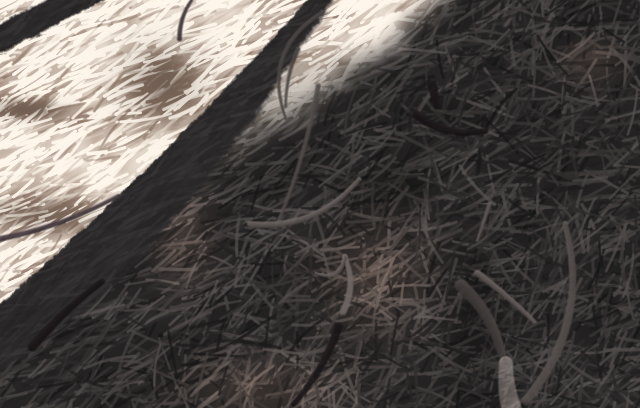
Give the GLSL for this texture, as a Shadertoy shader.

```glsl
// Forest floor of dry pine needles: sunlit at upper left, crossed by a dark
// diagonal trunk shadow, with soft shade and loose twigs at the right.
// Needles are layered cellular strokes; light and trunk are curved masks.
#define LAYERS 10
#define CELL 0.068
#define NEEDLE_WIDTH 0.0030
#define SHADE_DARK vec3(0.085, 0.083, 0.085)
#define SHADE_PALE vec3(0.355, 0.335, 0.33)
#define SUN_DARK vec3(0.55, 0.46, 0.40)
#define SUN_PALE vec3(1.0, 0.965, 0.92)
#define TRUNK_COLOR vec3(0.185, 0.175, 0.18)
#define WARM vec3(0.19, 0.145, 0.12)
#define TWIG_PALE vec3(0.43, 0.40, 0.39)
#define TWIG_DARK vec3(0.12, 0.10, 0.11)

vec3 hash3(vec3 p) {
    p = fract(p * vec3(0.1031, 0.1030, 0.0973));
    p += dot(p, p.yxz + 33.33);
    return fract((p.xxy + p.yxx) * p.zyx);
}

// Layered sines, roughly -1 to 1
float waves(vec2 p) {
    float sum = 0.0, amp = 0.5;
    for (int i = 0; i < 4; i++) {
        sum += amp * sin(p.x + 1.7 * sin(p.y)) * cos(p.y * 1.2 + sin(p.x * 0.8));
        p = mat2(1.5, 1.1, -1.1, 1.5) * p + 2.3;
        amp *= 0.6;
    }
    return sum;
}

float blob(vec2 p, vec2 center, vec2 radius) {
    vec2 d = (p - center) / radius;
    return exp(-dot(d, d));
}

// Heights of the trunk's upper and lower edges
float upperEdge(float x) { return 0.252 + 0.86 * x + 0.17 * x * x; }
float lowerEdge(float x) { return 0.09 + 0.62 * x + 0.62 * x * x; }

// Tone of the topmost needle: one random stroke per cell and layer
float needles(vec2 p, float aa) {
    float tone = 0.22;
    for (int k = 0; k < LAYERS; k++) {
        float layer = float(k);
        vec2 shift = vec2(0.37, 0.61) * layer;
        vec2 cell = floor(p / CELL + shift);
        for (int j = 0; j < 9; j++) {
            vec2 id = cell + vec2(j % 3 - 1, j / 3 - 1);
            vec3 h = hash3(vec3(id + 50.0, layer * 7.0 + 3.0));
            vec3 g = hash3(vec3(id + 91.0, layer * 5.0 + 17.0));
            vec2 c = (id + h.xy - shift) * CELL;
            float spread = mix(0.38, 1.25, smoothstep(0.0, 0.5, c.x - c.y + 0.1));
            float angle = 0.50 + spread * (h.z + g.x - 1.0) * 1.4;
            vec2 dir = vec2(cos(angle), sin(angle));
            vec2 d = p - c;
            float halfLen = CELL * mix(0.4, 0.95, g.y);
            float along = clamp(dot(d, dir), -halfLen, halfLen);
            d -= dir * along;
            d += vec2(-dir.y, dir.x) * along * along * (h.x - 0.5) * 4.0;
            float w = NEEDLE_WIDTH * mix(0.6, 1.3, h.y);
            float mask = 1.0 - smoothstep(w * 0.4, w + aa, length(d));
            tone = mix(tone, g.z, mask * 0.72);
        }
    }
    return tone;
}

// Bowed, tapered stroke from a to b
void twig(inout vec3 col, vec2 p, vec2 a, vec2 b, float bow, float w, vec3 tint) {
    vec2 ab = b - a;
    float t = clamp(dot(p - a, ab) / dot(ab, ab), 0.0, 1.0);
    vec2 d = p - a - ab * t - vec2(-ab.y, ab.x) * bow * 4.0 * t * (1.0 - t);
    w *= 1.0 - 0.35 * t;
    float aa = 1.5 / iResolution.y;
    float side = 0.85 + 0.25 * clamp(d.y / w, -1.0, 1.0);
    col = mix(col, tint * side, 0.9 * (1.0 - smoothstep(w - aa, w + aa, length(d))));
}

void mainImage(out vec4 fragColor, in vec2 fragCoord) {
    vec2 p = fragCoord / iResolution.y;
    float aa = 1.2 / iResolution.y;
    float tone = needles(p, aa);
    float broad = waves(p * 9.0);
    float rough = 0.007 * waves(p * 55.0);

    // Shaded litter with hollows and warm patches
    float depth = 0.95 + 0.16 * broad - 0.35 * blob(p, vec2(0.98, 0.53), vec2(0.10, 0.06))
        - 0.3 * blob(p, vec2(1.16, 0.23), vec2(0.08, 0.13)) - 0.25 * blob(p, vec2(1.12, 0.72), vec2(0.11, 0.05));
    vec3 shade = mix(SHADE_DARK, SHADE_PALE, tone) * depth;
    float warm = blob(p, vec2(0.45, 0.42), vec2(0.07, 0.12)) + blob(p, vec2(0.92, 0.32), vec2(0.13, 0.13))
        + blob(p, vec2(0.65, 0.05), vec2(0.18, 0.07)) + blob(p, vec2(1.45, 0.85), vec2(0.06, 0.05));
    shade += WARM * warm * (0.25 + tone);

    // Sunlit litter and its soft border
    float stain = 0.55 * blob(p, vec2(0.40, 0.80), vec2(0.10, 0.09)) + 0.4 * blob(p, vec2(0.10, 0.47), vec2(0.16, 0.04))
        + 0.55 * blob(p, vec2(0.06, 0.73), vec2(0.09, 0.025));
    vec3 sunny = mix(SUN_DARK, SUN_PALE, smoothstep(0.0, 0.62, tone + 0.14 + 0.2 * broad - stain));
    sunny *= 1.0 - 0.35 * stain;
    float border = p.y - (0.62 + 0.8 * (p.x - 0.615)) + 0.025 * broad;
    float patchLight = smoothstep(-0.06, 0.08, border) * smoothstep(0.48, 0.94, p.y);
    float above = smoothstep(-aa, 0.008, p.y - upperEdge(p.x) + rough);
    vec3 col = mix(shade, sunny, max(patchLight, above));

    // Main trunk and the smaller one in the corner
    float below = p.y - lowerEdge(p.x) + 2.0 * rough;
    float trunk = (1.0 - above) * smoothstep(-0.02, 0.012, below);
    float corner = abs(p.y - 0.905 - 0.52 * p.x + rough) - 0.036;
    trunk = max(trunk, 1.0 - smoothstep(-0.004, 0.006, corner));
    vec3 bark = TRUNK_COLOR * (0.78 + 0.42 * tone + 0.12 * waves(vec2(p.x + p.y, (p.y - p.x) * 4.0) * 22.0));
    col = mix(col, bark, trunk);

    // Dark twigs and cracks
    twig(col, p, vec2(0.44, 0.905), vec2(0.47, 1.0), 0.08, 0.006, TWIG_DARK * 2.2);
    twig(col, p, vec2(0.0, 0.415), vec2(0.29, 0.52), -0.04, 0.007, TWIG_DARK * 2.4);
    twig(col, p, vec2(0.83, 0.20), vec2(0.72, 0.01), 0.05, 0.010, TWIG_DARK);
    twig(col, p, vec2(0.08, 0.15), vec2(0.25, 0.31), 0.03, 0.011, TWIG_DARK);
    twig(col, p, vec2(1.02, 0.72), vec2(1.19, 0.68), -0.12, 0.011, TWIG_DARK);
    twig(col, p, vec2(1.06, 0.79), vec2(1.07, 0.74), 0.0, 0.012, TWIG_DARK);

    // Pale twigs
    twig(col, p, vec2(0.79, 0.97), vec2(0.70, 0.71), -0.20, 0.006, TWIG_PALE * 0.8);
    twig(col, p, vec2(0.73, 0.88), vec2(0.70, 0.74), -0.05, 0.005, TWIG_PALE * 0.8);
    twig(col, p, vec2(0.78, 0.79), vec2(0.675, 0.44), 0.03, 0.006, TWIG_PALE * 0.85);
    twig(col, p, vec2(0.615, 0.45), vec2(0.88, 0.56), -0.13, 0.009, TWIG_PALE);
    twig(col, p, vec2(0.84, 0.235), vec2(0.845, 0.37), -0.12, 0.009, TWIG_PALE * 1.2);
    twig(col, p, vec2(0.845, 0.37), vec2(0.775, 0.33), 0.30, 0.007, TWIG_PALE);
    twig(col, p, vec2(1.20, 0.50), vec2(1.17, 0.41), 0.0, 0.005, TWIG_PALE);
    twig(col, p, vec2(1.13, 0.30), vec2(1.23, 0.13), 0.08, 0.016, TWIG_PALE * 0.7);
    twig(col, p, vec2(1.17, 0.33), vec2(1.31, 0.21), 0.02, 0.008, TWIG_PALE);
    twig(col, p, vec2(1.29, 0.02), vec2(1.385, 0.45), -0.13, 0.012, TWIG_PALE * 0.9);
    twig(col, p, vec2(1.26, -0.02), vec2(1.24, 0.11), 0.05, 0.026, TWIG_PALE * (1.0 + 0.5 * tone));
    fragColor = vec4(clamp(col, 0.0, 1.0), 1.0);
}
```
